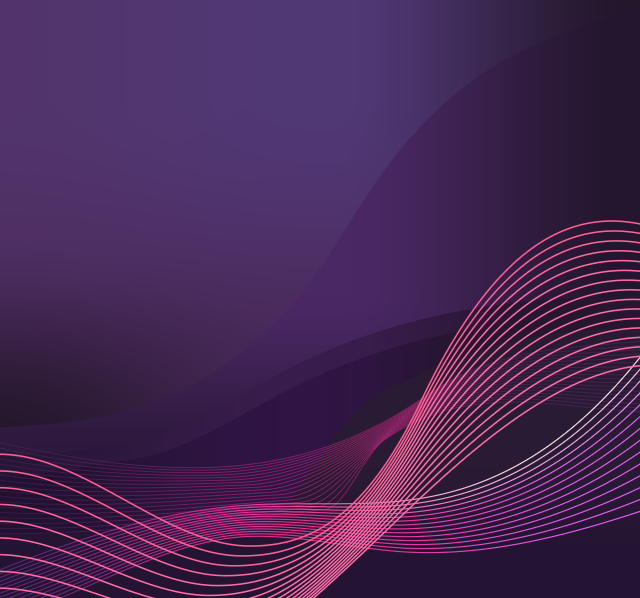
Write a WebGL 1 fragment shader that draws this background.

```glsl
precision highp float;
// Dark violet backdrop with layered swells and three ribbons of fine glowing lines.

uniform vec2 u_resolution;

const float HEIGHT = 0.932; // scene height, with the width as 1

// Four knots, each holding x, height and slope.
struct Curve { vec3 a, b, c, d; };

// Cubic Hermite segment: returns height and slope.
vec2 segment(float x, vec3 k0, vec3 k1) {
  float w = k1.x - k0.x;
  float s = clamp((x - k0.x) / w, 0.0, 1.0);
  float ease = s * s * (3.0 - 2.0 * s);
  float height = mix(k0.y, k1.y, ease)
    + w * s * (1.0 - s) * ((1.0 - s) * k0.z - s * k1.z);
  float slope = 6.0 * s * (1.0 - s) * (k1.y - k0.y) / w
    + (1.0 - s) * (1.0 - 3.0 * s) * k0.z + s * (3.0 * s - 2.0) * k1.z;
  return vec2(height, slope);
}

vec2 evaluate(float x, Curve k) {
  if (x < k.b.x) return segment(x, k.a, k.b);
  if (x < k.c.x) return segment(x, k.b, k.c);
  return segment(x, k.c, k.d);
}

Curve blend(Curve p, Curve q, float t) {
  return Curve(mix(p.a, q.a, t), mix(p.b, q.b, t), mix(p.c, q.c, t), mix(p.d, q.d, t));
}

// Signed distance to a curve, positive above it.
float curveDistance(vec2 p, Curve k) {
  vec2 f = evaluate(p.x, k);
  return (p.y - f.x) / sqrt(1.0 + f.y * f.y);
}

float coverage(float d, float pixel) {
  return clamp(0.5 - d / pixel, 0.0, 1.0);
}

// Lines spread evenly between two boundary curves; ink alpha sets the opacity.
vec3 ribbon(vec3 color, vec2 p, Curve top, Curve low, float count,
            float halfWidth, float pixel, vec4 topInk, vec4 lowInk) {
  for (int i = 0; i < 20; i++) {
    if (float(i) >= count) break;
    float t = float(i) / (count - 1.0);
    float d = abs(curveDistance(p, blend(top, low, t))) - halfWidth;
    vec4 ink = mix(topInk, lowInk, min(t * 3.0, 1.0));
    color = mix(color, ink.rgb, ink.a * coverage(d, pixel));
  }
  return color;
}

vec3 backdrop(vec2 p, float pixel) {
  // Soft violet light, darker at the right and lower left
  vec3 color = mix(vec3(0.32, 0.205, 0.42), vec3(0.315, 0.22, 0.46), smoothstep(0.0, 0.5, p.x));
  color = mix(vec3(0.30, 0.17, 0.37), color, smoothstep(0.38, 0.78, p.y));
  float shade = (1.0 - smoothstep(0.24, 0.56, p.y)) * (1.0 - 0.8 * smoothstep(0.0, 0.5, p.x));
  color = mix(color, vec3(0.14, 0.09, 0.17), shade);
  color = mix(color, vec3(0.14, 0.09, 0.17), smoothstep(0.52, 1.0, p.x));

  // Large swell
  Curve swell = Curve(vec3(0.0, 0.266, 0.05), vec3(0.456, 0.457, 1.1),
                      vec3(0.586, 0.646, 1.45), vec3(1.0, 0.922, 0.35));
  vec3 fill = mix(vec3(0.29, 0.155, 0.39), vec3(0.14, 0.085, 0.18), smoothstep(0.54, 1.0, p.x));
  fill = mix(vec3(0.17, 0.095, 0.225), fill, smoothstep(0.19, 0.48, p.y));
  color = mix(color, fill, coverage(curveDistance(p, swell), pixel));

  // Nested darker swells
  Curve middle = Curve(vec3(0.0, 0.223, 0.0), vec3(0.2, 0.24, 0.15),
                       vec3(0.456, 0.36, 0.5), vec3(1.0, 0.47, 0.0));
  fill = mix(vec3(0.15, 0.085, 0.21), vec3(0.22, 0.11, 0.295), smoothstep(0.0, 0.45, p.x));
  fill = mix(fill, vec3(0.15, 0.085, 0.19), smoothstep(0.55, 0.85, p.x));
  color = mix(color, fill, coverage(curveDistance(p, middle), pixel));

  Curve inner = Curve(vec3(0.0, 0.19, 0.0), vec3(0.2, 0.215, 0.12),
                      vec3(0.456, 0.327, 0.5), vec3(1.0, 0.44, 0.0));
  fill = mix(vec3(0.13, 0.07, 0.19), vec3(0.185, 0.08, 0.265), smoothstep(0.0, 0.45, p.x));
  fill = mix(fill, vec3(0.15, 0.085, 0.19), smoothstep(0.5, 0.75, p.x));
  color = mix(color, fill, coverage(curveDistance(p, inner), pixel));

  Curve front = Curve(vec3(0.4, 0.1, 0.5), vec3(0.56, 0.294, 0.9),
                      vec3(0.65, 0.346, 0.5), vec3(1.0, 0.42, 0.0));
  fill = mix(vec3(0.14, 0.075, 0.2), vec3(0.165, 0.105, 0.205), smoothstep(0.04, 0.24, p.y));
  return mix(color, fill, coverage(curveDistance(p, front), pixel));
}

void main() {
  vec2 p = gl_FragCoord.xy / u_resolution * vec2(1.0, HEIGHT);
  float pixel = 1.0 / u_resolution.x;
  vec3 color = backdrop(p, pixel);
  float toCenter = smoothstep(0.0, 0.42, p.x);
  float toRight = smoothstep(0.5, 0.95, p.x);

  // Faint magenta veil
  Curve veilTop = Curve(vec3(0.0, 0.242, -0.22), vec3(0.3, 0.203, 0.0), vec3(0.664, 0.314, 0.7), vec3(1.0, 0.4, 0.1));
  Curve veilLow = Curve(vec3(0.0, 0.1, 0.0), vec3(0.508, 0.138, 0.1), vec3(0.6, 0.246, 0.7), vec3(1.0, 0.29, -0.05));
  vec4 veil = mix(vec4(0.38, 0.15, 0.42, 0.4), vec4(0.72, 0.15, 0.48, 0.65), toCenter);
  veil = mix(veil, vec4(0.42, 0.18, 0.5, 0.4), smoothstep(0.62, 0.85, p.x));
  color = ribbon(color, p, veilTop, veilLow, 18.0, 0.0007, pixel, veil, veil);

  // Violet to hot pink fan with a pale upper rim
  Curve fanTop = Curve(vec3(0.0, 0.044, 0.4), vec3(0.391, 0.145, 0.06), vec3(0.625, 0.151, 0.1), vec3(1.0, 0.375, 1.25));
  Curve fanLow = Curve(vec3(0.0, -0.035, 0.3), vec3(0.391, 0.096, 0.03), vec3(0.65, 0.071, -0.03), vec3(1.0, 0.135, 0.33));
  vec4 fan = mix(vec4(0.5, 0.2, 0.6, 0.6), vec4(0.98, 0.18, 0.6, 0.9), toCenter);
  fan = mix(fan, vec4(0.9, 0.36, 0.96, 1.0), toRight);
  vec4 rim = mix(fan, vec4(1.0, 0.9, 0.9, 1.0), smoothstep(0.3, 0.9, p.x));
  color = ribbon(color, p, fanTop, fanLow, 14.0, 0.0009, pixel, rim, fan);

  // Bright coral ribbon
  Curve coralTop = Curve(vec3(0.0, 0.224, 0.0), vec3(0.391, 0.081, 0.0), vec3(0.658, 0.307, 2.1), vec3(1.0, 0.583, -0.2));
  Curve coralLow = Curve(vec3(0.0, -0.167, -0.05), vec3(0.2, -0.15, 0.0), vec3(0.64, 0.14, 0.95), vec3(1.0, 0.362, 0.1));
  color = ribbon(color, p, coralTop, coralLow, 16.0, 0.0012, pixel, vec4(1.0, 0.37, 0.58, 1.0), vec4(1.0, 0.43, 0.65, 1.0));

  gl_FragColor = vec4(color, 1.0);
}
```
